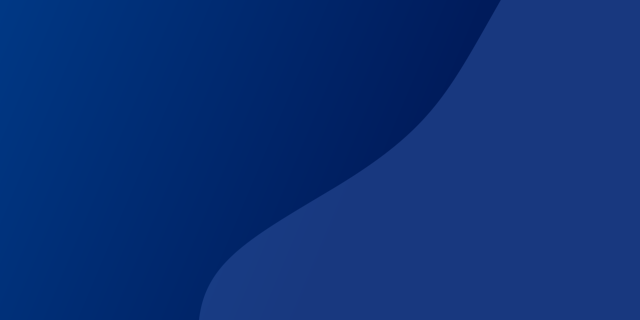
This background is drawn by a Shadertoy shader. Its source:

```glsl
#define SKY_LIGHT vec3(0.0, 0.220, 0.520)
#define SKY_DARK vec3(0.0, 0.105, 0.355)
#define PANEL_LIGHT vec3(0.092, 0.235, 0.518)
#define PANEL_DARK vec3(0.096, 0.219, 0.497)
#define GRADIENT_TILT 0.42
#define SKY_LENGTH 1.54
#define PANEL_RANGE vec2(0.95, 1.45)

vec2 bezier(vec2 a, vec2 b, vec2 c, vec2 d, float t) {
    float s = 1.0 - t;
    return s * s * s * a + 3.0 * s * s * t * b + 3.0 * s * t * t * c + t * t * t * d;
}

// x of a descending cubic at height y, found by bisection
float curveX(vec2 a, vec2 b, vec2 c, vec2 d, float y) {
    float low = 0.0, high = 1.0;
    for (int i = 0; i < 18; i++) {
        float mid = 0.5 * (low + high);
        if (bezier(a, b, c, d, mid).y > y) low = mid;
        else high = mid;
    }
    return bezier(a, b, c, d, 0.5 * (low + high)).x;
}

// Two cubics joined smoothly at the inflection of the wave
float waveX(float y) {
    vec2 top = vec2(1.565, 1.0);
    vec2 joint = vec2(1.042, 0.4115);
    vec2 foot = vec2(0.622, 0.0);
    if (y > joint.y)
        return curveX(top, vec2(1.401, 0.7135), vec2(1.354, 0.599), joint, y);
    return curveX(joint, vec2(0.784, 0.257), vec2(0.641, 0.182), foot, y);
}

void mainImage(out vec4 fragColor, in vec2 fragCoord) {
    // Height is one unit, width follows the 2:1 canvas
    vec2 p = fragCoord / iResolution.xy * vec2(2.0, 1.0);
    float pixel = 1.0 / iResolution.y;

    // Tilted gradients
    float along = p.x + GRADIENT_TILT * (1.0 - p.y);
    vec3 sky = mix(SKY_LIGHT, SKY_DARK, clamp(along / SKY_LENGTH, 0.0, 1.0));
    vec3 panel = mix(PANEL_LIGHT, PANEL_DARK,
                     smoothstep(PANEL_RANGE.x, PANEL_RANGE.y, along));

    // Distance to the wave, corrected for its slope
    float edge = waveX(p.y);
    float stepY = p.y > 0.5 ? -0.004 : 0.004;
    float slope = (waveX(p.y + stepY) - edge) / stepY;
    float dist = (p.x - edge) / sqrt(1.0 + slope * slope);

    float coverage = smoothstep(-0.75 * pixel, 0.75 * pixel, dist);
    fragColor = vec4(mix(sky, panel, coverage), 1.0);
}
```
